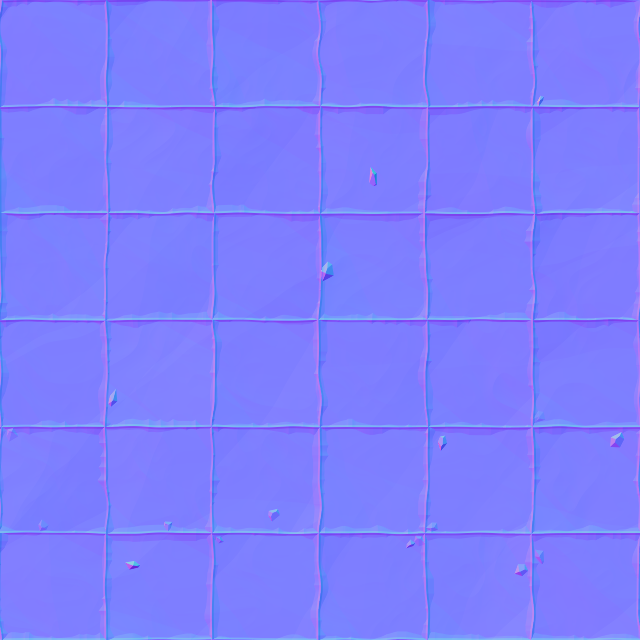
A Shadertoy shader for this texture map:

```glsl
// Tangent-space normal map of a six by six grid of worn, chipped stone tiles
const float TILES = 6.0;          // repeats across and down
const vec2  SEAM_WOBBLE = vec2(0.036, 0.016); // drift of upright and level seams
const float SEAM_WIDTH = 0.018;   // steep half of a groove, in tiles
const float SEAM_SLOPE = 0.32;
const float WEAR_WIDTH = 0.075;   // widest scalloped wear along an edge
const float WEAR_SLOPE = 0.15;
const float FOLD_SLOPE = 0.036;   // broad flat facets across a tile
const float CORNER_SLOPE = 0.045; // planed-off tile corners
const float CRUMPLE = 0.005;      // faint creases
const vec2  TILT = vec2(0.012, -0.008);       // overall lean of the surface
const int   FOLDS = 3;
const int   CHIPS = 2;            // candidates per tile
const int   CHIP_WALLS = 5;
const float CHIP_CHANCE_LOW = 0.60;  // bottom row
const float CHIP_CHANCE_HIGH = 0.12; // top row
const float CHIP_SLOPE = 0.95;
const float TAU = 6.2831853;

float hash(vec2 p) {
    vec3 q = fract(p.xyx * 0.1031);
    q += dot(q, q.yzx + 33.33);
    return fract((q.x + q.y) * q.z);
}

// Independent random value number k of one tile
float rnd(vec2 id, float k) {
    return hash(id + k * vec2(17.0, 59.0) + 3.0);
}

vec2 direction(float angle) {
    return vec2(cos(angle), sin(angle));
}

// Value noise that repeats after the given period
float noise(vec2 p, float period) {
    vec2 i = floor(p), f = fract(p);
    f = f * f * (3.0 - 2.0 * f);
    vec2 a = mod(i, period), b = mod(i + 1.0, period);
    return mix(mix(hash(a), hash(vec2(b.x, a.y)), f.x),
               mix(hash(vec2(a.x, b.y)), hash(b), f.x), f.y);
}

// Grid coordinates with gently wandering seams
vec2 warp(vec2 p) {
    vec2 n = vec2(noise(p * 4.0, 4.0 * TILES), noise(p * 4.0 + 7.0, 4.0 * TILES));
    return p + SEAM_WOBBLE * (n - 0.5);
}

// Steep groove wall plus a scalloped band of wear; t runs along the edge
float edgeHeight(float d, float t, float seed) {
    float broad = noise(vec2(t * 4.0, seed * 200.0), 256.0);
    float fine = abs(noise(vec2(t * 9.0, seed * 90.0), 256.0) - 0.5);
    float wear = WEAR_WIDTH * clamp(1.3 * broad - 0.9 * fine, 0.1, 1.0);
    return -SEAM_SLOPE * max(SEAM_WIDTH - d, 0.0) - WEAR_SLOPE * max(wear - d, 0.0);
}

// Broad planes meeting in creases, with a finer crumple
float facetHeight(vec2 local, vec2 id) {
    vec2 q = local + id * 11.0 + 20.0;
    float bend = noise(q * 2.5, 256.0);
    float h = dot(local, TILT);
    for (int i = 0; i < FOLDS; i++) {
        float k = float(i) * 3.0 + 10.0;
        float side = dot(local - 0.5, direction(TAU * rnd(id, k)));
        float offset = mix(-0.1, 0.4, rnd(id, k + 1.0)) + 0.1 * (bend - 0.5);
        h += FOLD_SLOPE * (rnd(id, k + 2.0) * 2.0 - 1.0) * max(side - offset, 0.0);
    }
    for (int i = 0; i < 4; i++) {
        float k = float(i) * 2.0 + 25.0;
        float angle = TAU * (float(i) + 0.25 + 0.5 * rnd(id, k)) / 4.0;
        float offset = mix(0.35, 0.75, rnd(id, k + 1.0));
        h -= CORNER_SLOPE * max(dot(local - 0.5, direction(angle)) - offset, 0.0);
    }
    vec2 r = mat2(0.8, 0.6, -0.6, 0.8) * q + 60.0 + 0.3 * bend;
    h += CRUMPLE * abs(noise(r * 2.7, 256.0) - 0.5);
    return h + 0.25 * CRUMPLE * abs(noise(r * 6.0, 1024.0) - 0.5);
}

// Irregular pits bounded by flat walls; squashed ones read as scratches
float chipHeight(vec2 local, vec2 id) {
    float h = 0.0;
    float chance = mix(CHIP_CHANCE_LOW, CHIP_CHANCE_HIGH, id.y / (TILES - 1.0));
    for (int i = 0; i < CHIPS; i++) {
        float k = 40.0 + float(i) * 30.0;
        if (rnd(id, k) > chance) continue;
        vec2 center = vec2(rnd(id, k + 1.0), rnd(id, k + 2.0));
        center = mix(vec2(0.06), vec2(0.94), smoothstep(0.1, 0.9, center));
        vec2 axis = direction(TAU * rnd(id, k + 3.0));
        vec2 q = local - center;
        q = vec2(dot(q, axis), dot(q, vec2(-axis.y, axis.x)));
        q.y *= mix(1.0, 2.0, pow(rnd(id, k + 4.0), 2.0));
        float radius = mix(0.045, 0.075, rnd(id, k + 5.0));
        float depth = CHIP_SLOPE * mix(0.2, 1.0, rnd(id, k + 6.0));
        float pit = -1.0;
        for (int j = 0; j < CHIP_WALLS; j++) {
            float m = k + 7.0 + float(j) * 3.0;
            float angle = TAU * (float(j) + 0.7 * rnd(id, m)) / float(CHIP_WALLS);
            float reach = radius * mix(0.65, 1.1, rnd(id, m + 1.0));
            float steep = depth * mix(0.3, 1.0, rnd(id, m + 2.0));
            pit = max(pit, steep * (dot(q, direction(angle)) - reach));
        }
        h += min(pit, 0.0);
    }
    return h;
}

float height(vec2 p, vec2 cell) {
    vec2 local = warp(p) - cell, id = mod(cell, TILES);
    vec2 low = abs(local), high = abs(1.0 - local);
    float h = min(edgeHeight(low.x, local.y, rnd(id, 1.0)), edgeHeight(high.x, local.y, rnd(id, 2.0)));
    h = min(h, edgeHeight(low.y, local.x, rnd(id, 3.0)));
    h = min(h, edgeHeight(high.y, local.x, rnd(id, 4.0)));
    return h + facetHeight(local, id) + chipHeight(local, id);
}

void mainImage(out vec4 fragColor, in vec2 fragCoord) {
    vec2 p = fragCoord / iResolution.xy * TILES;
    vec2 cell = floor(warp(p));
    // Differences over one pixel also smooth the edges
    vec2 e = 0.5 * TILES / iResolution.xy;
    vec2 dx = vec2(e.x, 0.0), dy = vec2(0.0, e.y);
    vec2 slope = vec2(height(p + dx, cell) - height(p - dx, cell),
                      height(p + dy, cell) - height(p - dy, cell)) / (2.0 * e);
    // Green points down the canvas
    vec3 normal = normalize(vec3(-slope.x, slope.y, 1.0));
    fragColor = vec4(0.5 + 0.5 * normal, 1.0);
}
```
